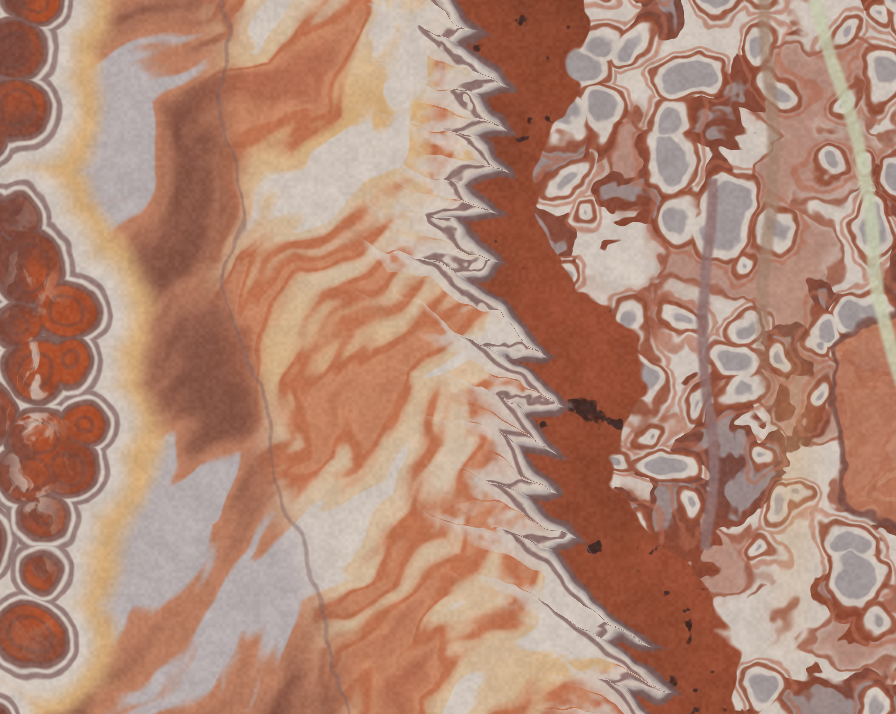
Reproduce this texture procedurally as a Shadertoy shader.

```glsl
const vec3 RUST = vec3(0.56, 0.29, 0.20);
const vec3 EMBER = vec3(0.67, 0.32, 0.19);
const vec3 UMBER = vec3(0.45, 0.29, 0.26);
const vec3 MAUVE = vec3(0.50, 0.38, 0.37);
const vec3 PEACH = vec3(0.77, 0.52, 0.39);
const vec3 HONEY = vec3(0.82, 0.66, 0.47);
const vec3 CHALK = vec3(0.81, 0.76, 0.72);
const vec3 ASH = vec3(0.63, 0.59, 0.59);

float hash(vec2 p) {
    vec3 q = fract(p.xyx * 0.1031);
    q += dot(q, q.yzx + 33.33);
    return fract((q.x + q.y) * q.z);
}
float noise(vec2 p) {
    vec2 i = floor(p), f = fract(p), e = vec2(0, 1);
    f = f * f * (3.0 - 2.0 * f);
    return mix(mix(hash(i), hash(i + e.yx), f.x), mix(hash(i + e), hash(i + 1.0), f.x), f.y);
}
float fbm(vec2 p) {
    float sum = 0.0, amp = 0.533;
    for (int i = 0; i < 4; i++) {
        sum += amp * noise(p);
        p = mat2(1.6, 1.2, -1.2, 1.6) * p + 7.3;
        amp *= 0.5;
    }
    return sum;
}
vec2 warp(vec2 p, float freq, float amount) {
    return p + amount * (vec2(fbm(p * freq), fbm(p * freq + 31.7)) - 0.5);
}
float stroke(float d, float w) { return 1.0 - smoothstep(w * 0.5, w + 0.003, abs(d)); }
float inside(float d) { return 1.0 - smoothstep(-0.003, 0.003, d); }
float bump(float x, float centre, float width) {
    float t = (x - centre) / width;
    return exp(-t * t);
}

// Distance to scattered discs, either sparse or filling the left lobes
float discs(vec2 p, float size, bool lobed) {
    float d = 1.0;
    for (int k = 0; k < 25; k++) {
        vec2 id = floor(p / size) + vec2(k % 5, k / 5) - 2.0;
        vec2 c = (id + 0.15 + 0.7 * vec2(hash(id + 40.0), hash(id + 71.0))) * size;
        float edge = 0.02 + 0.17 * bump(c.y, 0.5, 0.14) + 0.05 * bump(c.y, 0.97, 0.12) + 0.08 * bump(c.y, 0.2, 0.13);
        bool keep = lobed ? c.x < edge : hash(id + 90.0) < 0.5;
        if (keep) d = min(d, length(p - c) - size * mix(0.25, 0.65, hash(id + 55.0)));
    }
    return d;
}

// Toothed left side of the rust band, positive to the right
float seam(vec2 p) {
    vec2 q = warp(p, 9.0, 0.07);
    float edge = 0.66 + 0.26 * (1.0 - p.y) * (1.0 - p.y) + 0.03 * sin(16.0 * p.y - 11.9);
    float tooth = abs(fract(q.y * 15.0 + q.x * 7.0) * 2.0 - 1.0);
    return q.x - edge - 0.06 * (tooth - 0.5) * (0.3 + noise(q * 11.0));
}
float seamDistance(vec2 p) {
    float s = seam(p), e = 0.003;
    vec2 slope = vec2(seam(p + vec2(e, 0)) - s, seam(p + vec2(0, e)) - s) / e;
    return s / clamp(length(slope), 0.8, 2.5);
}

// Slanted tongues with a streaky brown flank
vec3 swirl(vec2 p) {
    vec2 w = warp(p, 4.0, 0.16);
    float along = dot(w, vec2(0.6, 0.8)), across = dot(w, vec2(0.8, -0.6));
    across += 0.07 * abs(fract(along * 2.6) * 2.0 - 1.0);
    float f = fbm(vec2(along * 3.2, across * 10.0) + 4.0) + 0.1 * bump(p.x, 0.5, 0.22) * bump(p.y, 0.34, 0.26);
    vec3 col = mix(vec3(0.70, 0.43, 0.32), PEACH, smoothstep(0.30, 0.43, f));
    col = mix(col, mix(HONEY, CHALK, 0.7 * noise(p * 6.0)), smoothstep(0.46, 0.56, f));
    col = mix(col, CHALK, smoothstep(0.61, 0.65, f));
    col = mix(col, EMBER, 0.4 * stroke((f - 0.47) * 0.12, 0.002));
    float bound = p.x - 0.33 - 0.17 * (1.0 - smoothstep(0.0, 0.65, p.y)) + 0.1 * (fbm(p * 7.0) - 0.5);
    vec3 flank = mix(vec3(0.52, 0.33, 0.27), vec3(0.72, 0.49, 0.38), smoothstep(0.36, 0.6, f));
    flank = mix(flank, ASH + 0.08, smoothstep(0.60, 0.66, f));
    col = mix(flank, col, smoothstep(-0.06, 0.03, bound));
    return mix(col, MAUVE, 0.45 * stroke(bound + 0.01, 0.002));
}

// Rimmed vugs, dark fragments and upright veins
vec3 breccia(vec2 p) {
    vec2 q = warp(p, 11.0, 0.09);
    float n = fbm(q * 9.0 + 3.0), m = fbm(q * 12.0 + 50.0);
    vec3 col = mix(vec3(0.70, 0.54, 0.48), CHALK, smoothstep(0.36, 0.53, n + 0.25 * (p.x - 1.0)));
    col = mix(col, RUST, 0.7 * stroke((n - 0.43) * 0.13, 0.002));
    col = mix(col, mix(UMBER, RUST, noise(p * 9.0)), smoothstep(0.55, 0.57, m));
    col = mix(col, ASH, 0.8 * smoothstep(0.64, 0.68, m));
    float d = discs(q, 0.066, false);
    col = mix(col, CHALK, inside(d));
    col = mix(col, ASH, inside(d + 0.014));
    col = mix(col, RUST, 0.85 * stroke(d, 0.003));
    col = mix(col, RUST + 0.12, 0.6 * stroke(d - 0.011, 0.002));
    float pocket = length((q - vec2(1.27, 0.42)) * vec2(1.0, 0.65)) - 0.10;
    col = mix(col, mix(RUST + 0.12, PEACH, n), 0.85 * inside(pocket));
    col = mix(col, UMBER, 0.8 * stroke(pocket, 0.003));
    float sway = 0.02 * (fbm(p * 6.0) - 0.5) + 0.008 * sin(p.y * 14.0);
    col = mix(col, MAUVE + 0.06, 0.85 * inside(abs(p.y - 0.49) - 0.26) * stroke(p.x - 0.99 + sway, 0.008));
    col = mix(col, vec3(0.62, 0.50, 0.42), 0.7 * smoothstep(0.35, 0.6, p.y) * stroke(p.x - 1.075 + sway, 0.01));
    col = mix(col, HONEY, 0.35 * bump(p.x, 1.11, 0.03) * bump(p.y, 0.35, 0.2));
    return mix(col, vec3(0.77, 0.78, 0.67), 0.85 * stroke(p.x - 1.37 + 0.22 * p.y + sway, 0.011));
}

// Ember lobes with concentric rims
vec3 lobes(vec3 col, vec2 p) {
    float d = discs(warp(p, 12.0, 0.025), 0.075, true), grain = fbm(p * 14.0);
    col = mix(HONEY, col, smoothstep(0.06, 0.10, d + 0.03 * (grain - 0.5)));
    col = mix(CHALK, col, smoothstep(0.025, 0.065, d));
    col = mix(col, MAUVE, 0.75 * stroke(d - 0.016, 0.003));
    vec3 core = mix(RUST, EMBER, smoothstep(0.35, 0.6, grain));
    core = mix(UMBER, core, 0.3 + 0.7 * smoothstep(0.0, 0.08, p.x + 0.1 * (grain - 0.5)));
    core = mix(core, UMBER, 0.5 * stroke(d + 0.018, 0.002));
    float needles = smoothstep(0.55, 0.68, fbm(warp(p, 16.0, 0.08) * vec2(45, 20)));
    core = mix(core, CHALK, 0.8 * needles * bump(p.x, 0.045, 0.035) * bump(p.y, 0.42, 0.24));
    return mix(mix(col, core, inside(d)), UMBER, 0.8 * stroke(d - 0.002, 0.004));
}

void mainImage(out vec4 fragColor, in vec2 fragCoord) {
    vec2 p = fragCoord / iResolution.y;
    vec3 col = lobes(swirl(p), p);
    // Lace rims and rust band
    float s = seamDistance(p), up = 1.0 - p.y;
    col = mix(col, CHALK, 0.9 * smoothstep(-0.075, -0.03, s));
    col = mix(col, MAUVE, 0.85 * stroke(s + 0.02, 0.003));
    col = mix(col, ASH, 0.7 * inside(-s - 0.009));
    vec3 band = mix(RUST * (0.86 + 0.28 * fbm(p * 10.0)), UMBER * 0.6, smoothstep(0.70, 0.76, fbm(p * 30.0)));
    col = mix(mix(col, band, inside(-s)), MAUVE * 0.9, 0.9 * stroke(s, 0.004));
    float right = p.x - 0.78 - 0.25 * up * up - 0.04 * sin(16.0 * p.y - 13.0) + 0.13 * (fbm(p * 10.0 + 8.0) - 0.5);
    col = mix(col, breccia(p), inside(-right));
    // Mottling and grain
    col *= 0.95 + 0.1 * fbm(p * 45.0);
    fragColor = vec4(col + 0.05 * (noise(p * 210.0) - 0.5), 1.0);
}
```
